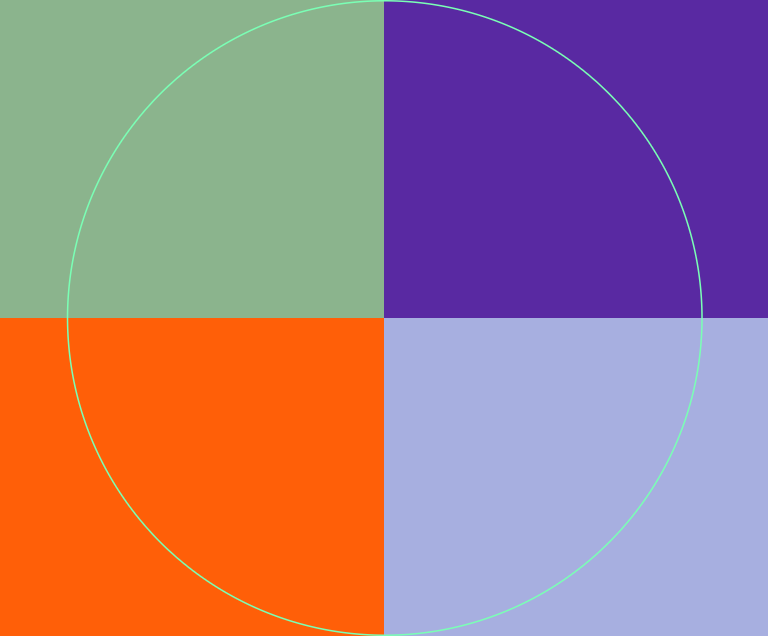
Reproduce this background procedurally as a Shadertoy shader.

```glsl
// Four flat colour quadrants meeting at the centre, crossed by a thin mint ring
// that spans the full canvas height. Quadrants are blended by two edge masks,
// the ring by its distance function.

void mainImage(out vec4 fragColor, in vec2 fragCoord) {
    // Centred coordinates, in units of the canvas height
    vec2 p = (fragCoord - 0.5 * iResolution.xy) / iResolution.y;
    float pixel = 1.0 / iResolution.y;

    // Quadrants: x mask is 1 on the right, y mask is 1 on top
    vec2 side = clamp(p / pixel + 0.5, 0.0, 1.0);
    vec3 top = mix(vec3(0.545, 0.706, 0.553), vec3(0.349, 0.161, 0.635), side.x);
    vec3 bottom = mix(vec3(1.0, 0.373, 0.031), vec3(0.655, 0.686, 0.878), side.x);
    vec3 colour = mix(bottom, top, side.y);

    // Thin ring touching the top and bottom edges
    float ringDistance = abs(length(p - vec2(0.0012, 0.0)) - 0.4988);
    float ring = clamp((0.0012 - ringDistance) / pixel + 0.5, 0.0, 1.0);
    colour = mix(colour, vec3(0.48, 1.0, 0.71), ring);

    fragColor = vec4(colour, 1.0);
}
```
